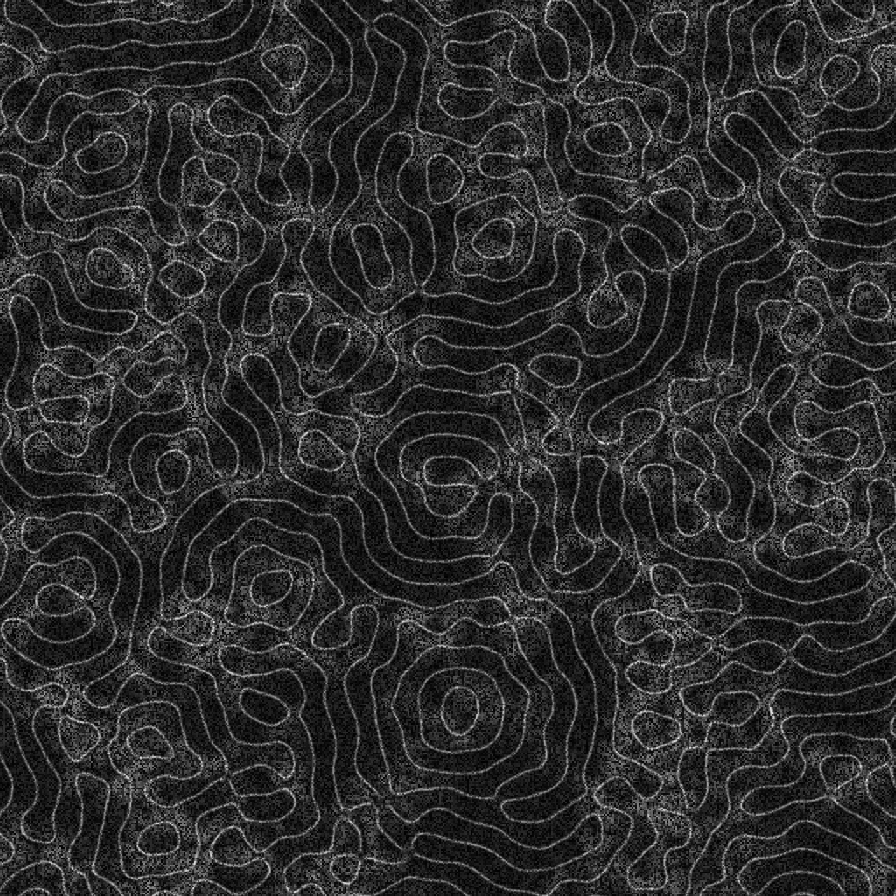
Give the GLSL for this pattern, as a WebGL 2 fragment shader.

```glsl
#version 300 es
precision highp float;
// Grainy labyrinth of thin pale lines on near-black ground, with grey haze.
// Random plane waves give a local stripe direction and phase; overlapping
// kernels redraw them at even strength, and the zero contours become lines.

uniform vec2 u_resolution;
out vec4 fragColor;

const float TAU = 6.2831853;
const int WAVES = 16;
const float WAVELENGTH = 0.053;        // two line spacings
const float WAVE_SPREAD = 0.10;        // relative range of wave numbers
const float KERNEL_STEP = 0.64 * WAVELENGTH;
const float LINE_WIDTH = 0.0016;
const float MOTTLE_SIZE = 0.020;
const float GRAIN_COUNT = 512.0;       // grains across the canvas
const float GROUND = 0.068;
const float HAZE = 0.23;
const float LINE = 0.33;
const float LINE_GLOW = 0.14;          // extra line light inside haze
const float K = TAU / WAVELENGTH;

vec3 waves[WAVES];                     // wave vector over K, phase

float hash(vec2 p) {
    vec3 q = fract(vec3(p.xyx) * 0.1031);
    q += dot(q, q.yzx + 33.33);
    return fract((q.x + q.y) * q.z);
}

void makeWaves() {
    for (int i = 0; i < WAVES; i++) {
        float id = float(i);
        float angle = 0.5 * TAU * (id + hash(vec2(id, 3.0))) / float(WAVES);
        float size = 1.0 + WAVE_SPREAD * (hash(vec2(id, 17.0)) - 0.5);
        waves[i] = vec3(size * cos(angle), size * sin(angle), TAU * hash(vec2(id, 41.0)));
    }
}

// Local stripe at p: direction in xy, cosine and sine strength in zw.
vec4 localStripe(vec2 p) {
    float value = 0.0;
    vec2 slope = vec2(0.0), bend = vec2(0.0);
    for (int i = 0; i < WAVES; i++) {
        vec2 u = waves[i].xy;
        float phase = K * dot(u, p) + waves[i].z;
        float c = cos(phase);
        value += c;
        slope -= sin(phase) * u;
        bend += c * vec2(u.x * u.x - u.y * u.y, 2.0 * u.x * u.y);
    }
    // Slope and curvature together fix the direction, even on a crest.
    vec2 twice = vec2(slope.x * slope.x - slope.y * slope.y, 2.0 * slope.x * slope.y);
    twice += value * bend;
    float angle = 0.5 * atan(twice.y, twice.x);
    vec2 dir = vec2(cos(angle), sin(angle));
    vec2 strength = vec2(value, dot(slope, dir));
    strength *= inversesqrt(dot(strength, strength) + 0.08 * float(WAVES));
    return vec4(dir, strength);
}

// Blended stripes: value, gradient over K, agreement of directions.
vec4 labyrinth(vec2 p) {
    vec2 cell = floor(p / KERNEL_STEP);
    float total = 0.0, value = 0.0;
    vec2 slope = vec2(0.0), twice = vec2(0.0);
    for (int j = -1; j <= 2; j++) {
        for (int i = -1; i <= 2; i++) {
            vec2 center = (cell + vec2(i, j)) * KERNEL_STEP;
            vec2 d = p - center;
            vec2 r = d / (2.0 * KERNEL_STEP);
            float q = max(1.0 - dot(r, r), 0.0);
            if (q <= 0.0) continue;
            vec4 s = localStripe(center);
            float phase = K * dot(s.xy, d);
            float c = cos(phase), n = sin(phase);
            float weight = q * q * q;
            float wave = s.z * c + s.w * n;
            total += weight;
            value += weight * wave;
            slope += weight * s.xy * (s.w * c - s.z * n);
            slope -= 3.0 * q * q * wave * r / (KERNEL_STEP * K);
            twice += weight * vec2(s.x * s.x - s.y * s.y, 2.0 * s.x * s.y);
        }
    }
    return vec4(value, slope, length(twice)) / total;
}

// Cellular noise: soft spots around scattered points.
float mottle(vec2 p) {
    vec2 cell = floor(p);
    float nearest = 4.0;
    for (int j = -1; j <= 1; j++) {
        for (int i = -1; i <= 1; i++) {
            vec2 id = cell + vec2(i, j);
            vec2 d = id + vec2(hash(id + 7.0), hash(id + 59.0)) - p;
            nearest = min(nearest, dot(d, d));
        }
    }
    return 1.0 - smoothstep(0.0, 0.6, nearest);
}

void main() {
    vec2 uv = gl_FragCoord.xy / u_resolution.y;
    makeWaves();
    vec4 field = labyrinth(uv);

    // Lines: distance to the zero contour, faded where contours would touch.
    float steepness = length(field.yz);
    float dist = abs(field.x) / (K * max(steepness, 0.30));
    float line = exp(-dist * dist / (LINE_WIDTH * LINE_WIDTH));
    line *= smoothstep(0.04, 0.32, steepness);

    // Haze gathers in spots where the stripes end, bend or meet.
    float order = 0.5 * (field.w + length(field.xyz));
    float haze = 1.0 - smoothstep(0.08, 0.70, order);
    float spots = mottle(uv / MOTTLE_SIZE + 20.0);
    float cloud = haze * (0.25 + 0.90 * spots) + 0.10 * spots;
    cloud *= 0.40 + 0.60 * smoothstep(0.0, 0.008, dist);

    // Grain scales the light, more softly on the lines.
    float grain = hash(floor(uv * GRAIN_COUNT) + 113.0) - 0.5;
    float light = (GROUND + HAZE * cloud) * (1.0 + 1.9 * grain);
    light += line * (LINE + LINE_GLOW * haze) * (1.0 + 0.7 * grain);
    fragColor = vec4(vec3(clamp(light, 0.0, 1.0)), 1.0);
}
```
